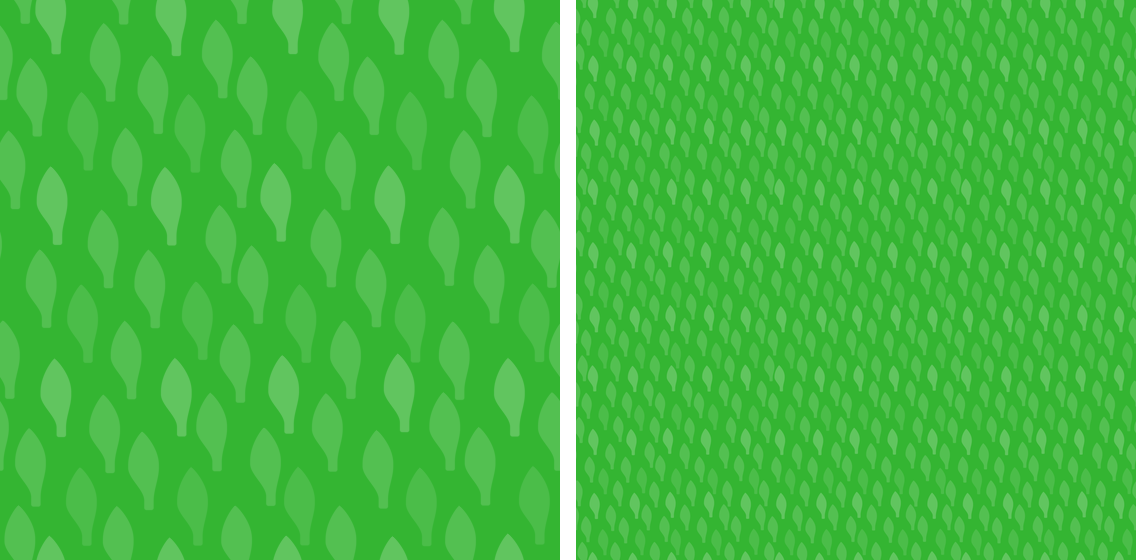
Left: one tile. Right: repeated 3 by 3.
Give the GLSL for this pattern, as a Shadertoy shader.

```glsl
// Pale translucent leaves scattered over a green ground.
// Leaves hang on a sheared, jittered lattice that wraps on both axes; each
// outline is a left and a right profile running from the tip to the stem.
#define COLUMNS 5.0        // leaves across
#define ROWS 15.0          // rows of leaves, a multiple of the tone cycle
#define ROW_SHIFT 0.4      // sideways step per row, ROWS * ROW_SHIFT is whole
#define LEAF_HEIGHT 0.14   // tip to stem end, in canvas units
#define JITTER 0.15        // scatter, in lattice cells
#define TILT 0.35          // lean of the rare crooked leaf, in radians
#define CROOKED_SHARE 0.014
#define GROUND vec3(0.205, 0.71, 0.198)

// Three random values from 0 to 1 for a lattice cell
vec3 hash3(vec2 cell) {
    uvec3 v = uvec3(uint(cell.x) + 17u, uint(cell.y) + 5u, 71u);
    v = v * 1664525u + 1013904223u;
    v += v.yzx * v.zxy;
    v ^= v >> 16u;
    v += v.yzx * v.zxy;
    return vec3(v >> 8u) / 16777216.0;
}

// Approximate distance to a leaf: tip at the origin, y runs down to 1
float leafDistance(vec2 p) {
    float t = clamp(p.y, 0.0, 1.0);
    float swell = pow(sin(1.5708 * min(t / 0.43, 1.0)), 0.8);
    float stem = smoothstep(0.46, 0.88, t);
    float left = mix(-0.177, 0.028, stem) * swell;
    float right = mix(0.215, 0.148, stem) * swell;
    float side = max(left - p.x, p.x - right);

    // Round the corners of the stem end
    float radius = 0.03;
    vec2 corner = vec2(side, p.y - 1.0) + radius;
    float d = length(max(corner, 0.0)) + min(max(corner.x, corner.y), 0.0) - radius;
    return max(d, -p.y);
}

// Opacity of the white tint, cycling over five rows
float leafTint(float row) {
    float phase = mod(row, 5.0);
    return phase < 0.5 ? 0.22 : abs(phase - 2.0) < 0.5 ? 0.11 : 0.15;
}

void mainImage(out vec4 fragColor, in vec2 fragCoord) {
    vec2 uv = fragCoord / iResolution.xy;
    float edge = 0.8 / (min(iResolution.x, iResolution.y) * LEAF_HEIGHT);
    float baseRow = floor(uv.y * ROWS);
    vec3 color = GROUND;

    for (int j = -1; j <= 3; j++) {
        float latticeRow = baseRow + float(j);
        float row = mod(latticeRow, ROWS);
        float shift = ROW_SHIFT * row;
        float baseColumn = floor(uv.x * COLUMNS + shift);
        float rowJitter = hash3(vec2(40.0, row)).x - 0.5;

        for (int i = -1; i <= 1; i++) {
            float column = baseColumn + float(i);
            vec3 random = hash3(vec2(mod(column, COLUMNS), row));

            // Tip position, then the pixel in the leaf's own frame
            vec2 scatter = JITTER * (random.xy - 0.5 + vec2(0.0, 2.0 * rowJitter));
            vec2 tip = vec2(column + 0.5 - shift, latticeRow + 0.5) + scatter;
            vec2 p = (uv - tip / vec2(COLUMNS, ROWS)) / LEAF_HEIGHT;
            p.y = -p.y;
            float angle = random.z < CROOKED_SHARE ? TILT : 0.0;
            float c = cos(angle), s = sin(angle);
            p = vec2(c * p.x - s * p.y, s * p.x + c * p.y);

            float cover = 1.0 - smoothstep(-edge, edge, leafDistance(p));
            color = mix(color, vec3(1.0), cover * leafTint(row));
        }
    }
    fragColor = vec4(color, 1.0);
}
```
